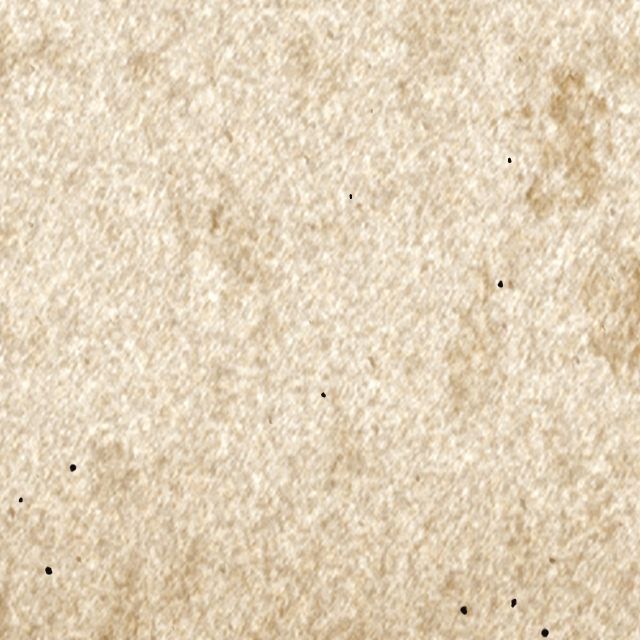
Give the GLSL for this texture, as a WebGL 1 fragment shader.

```glsl
precision highp float;
// Aged cream paper: slanted fibre grain over soft mottling, darker at the foot,
// with ragged tan stains set on a ring and hashed brown and black specks.
// All layers add to one darkness and one yellowness value, then tint the paper.

uniform vec2 u_resolution;

float hash(vec2 p) {
  vec3 q = fract(vec3(p.xyx) * 0.1031);
  q += dot(q, q.yzx + 33.33);
  return fract((q.x + q.y) * q.z);
}

float noise(vec2 p) {
  vec2 i = floor(p);
  vec2 f = fract(p);
  f = f * f * (3.0 - 2.0 * f);
  float low = mix(hash(i), hash(i + vec2(1.0, 0.0)), f.x);
  float high = mix(hash(i + vec2(0.0, 1.0)), hash(i + vec2(1.0, 1.0)), f.x);
  return mix(low, high, f.y);
}

float fbm(vec2 p) {
  float sum = 0.0;
  float weight = 0.5;
  for (int i = 0; i < 4; i++) {
    sum += weight * noise(p);
    p = mat2(1.6, 1.2, -1.2, 1.6) * p + 17.3;
    weight *= 0.5;
  }
  return sum / 0.9375;
}

// Short, nearly vertical fibres leaning both ways, centred on zero
float fibreGrain(vec2 p) {
  float right = noise(vec2(p.x - 0.45 * p.y, p.y) * vec2(185.0, 105.0));
  float left = noise(vec2(p.x + 0.3 * p.y, p.y) * vec2(150.0, 95.0) + 41.0);
  float fine = noise(p * vec2(250.0, 200.0) + 83.0);
  return right * 0.45 + left * 0.3 + fine * 0.25 - 0.5;
}

// Ragged oval stains, each one smaller and fainter than the last
float stains(vec2 p) {
  float ragged = fbm(p * vec2(32.0, 22.0) + 9.0) - 0.5;
  float blotch = fbm(p * vec2(48.0, 30.0) + 61.0);
  float total = 0.0;
  for (int i = 0; i < 4; i++) {
    float k = float(i);
    float angle = 1.08 - 1.57 * k;
    vec2 centre = vec2(0.82, 0.61) + vec2(0.15, 0.19) * vec2(cos(angle), sin(angle));
    vec2 q = (p - centre) / (vec2(0.072, 0.125) * (1.0 - 0.16 * k));
    q.x -= 0.25 * q.y * sin(k * 1.3);
    float r = length(q) + ragged * 1.5;
    float body = 1.0 - smoothstep(0.72, 1.05, r);
    float rim = smoothstep(0.4, 0.85, r);
    total += body * (0.75 + 0.25 * rim) / (1.0 + 0.3 * k);
  }
  return total * smoothstep(0.15, 0.7, blotch) * 1.4;
}

// Soft brown flecks, at most one in each cell
float flecks(vec2 p) {
  vec2 cell = floor(p * 13.0);
  vec2 jitter = vec2(hash(cell + 3.0), hash(cell + 57.0));
  vec2 d = fract(p * 13.0) - 0.2 - 0.6 * jitter;
  d.x += 0.3 * d.y;
  d += 0.06 * (vec2(noise(p * 120.0), noise(p * 120.0 + 31.0)) - 0.5);
  float size = mix(0.05, 0.14, hash(cell + 91.0));
  float spot = 1.0 - smoothstep(0.2, 1.0, length(d / vec2(0.75, 1.25)) / size);
  return spot * smoothstep(0.45, 1.0, hash(cell + 23.0));
}

// A few crisp ink-dark specks, gathered towards the foot
float specks(vec2 p) {
  float cover = 0.0;
  vec2 wobble = vec2(noise(p * 190.0), noise(p * 190.0 + 7.0)) - 0.5;
  for (int i = 0; i < 10; i++) {
    float k = float(i) + 1.0;
    vec2 centre = vec2(hash(vec2(k, 4.7)), 0.85 * pow(hash(vec2(k, 19.3)), 1.4));
    float radius = mix(0.0025, 0.0068, pow(hash(vec2(k, 33.1)), 1.5));
    vec2 d = (p - centre) * vec2(1.15, 0.85) + wobble * 0.003;
    cover = max(cover, 1.0 - smoothstep(0.6, 1.2, length(d) / radius));
  }
  return cover;
}

void main() {
  vec2 p = gl_FragCoord.xy / u_resolution;
  float grain = fibreGrain(p);
  float stain = stains(p);

  // Broad tone, mottling and small dark clusters of fibre
  float foot = 1.0 - smoothstep(0.0, 0.45, p.y + 0.12 * (fbm(p * 6.0) - 0.5));
  float patches = smoothstep(0.52, 0.8, fbm(p * vec2(17.0, 11.0) + 5.0));
  float clusters = smoothstep(0.66, 0.95, noise(p * vec2(75.0, 46.0) + 29.0));
  float darkness = 0.09 + 1.25 * grain + 0.2 * foot + 0.2 * patches;
  darkness += clusters * (0.12 + 0.16 * foot + 0.2 * patches);
  darkness += 0.38 * stain + 0.75 * flecks(p);

  // Warm tint drifts in fine patches and deepens inside the stains
  float warmth = smoothstep(0.45, 0.85, noise(p * vec2(105.0, 70.0) + 71.0));
  warmth = warmth * 0.6 + 0.35 * patches + 0.3 * foot + 0.9 * stain;

  vec3 paper = vec3(0.94, 0.895, 0.82);
  paper -= darkness * vec3(0.26, 0.32, 0.38);
  paper -= warmth * vec3(0.0, 0.025, 0.07);
  vec3 ink = vec3(0.07, 0.05, 0.035);
  gl_FragColor = vec4(clamp(mix(paper, ink, specks(p)), 0.0, 1.0), 1.0);
}
```
